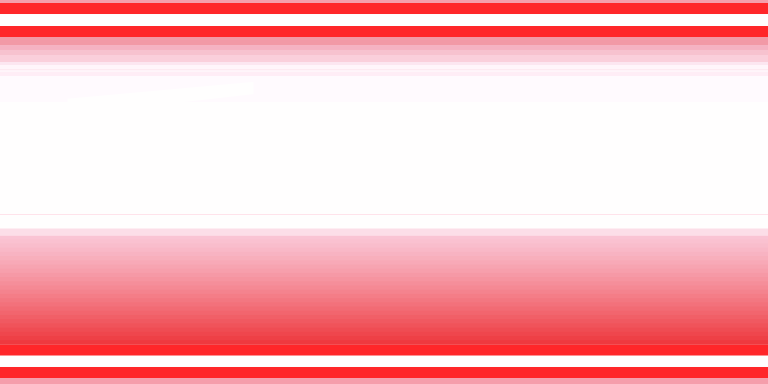
Give the GLSL for this background, as a Shadertoy shader.

```glsl
// Horizontal red stripes framing a white field, with banded pink fades above and below.

const vec3 WHITE      = vec3(1.0, 0.998, 0.998);
const vec3 RED        = vec3(1.0, 0.15, 0.16);
const vec3 ROSE       = vec3(0.96, 0.62, 0.67);
const vec3 BLUSH      = vec3(0.98, 0.77, 0.83);
const vec3 PALE_PINK  = vec3(0.99, 0.87, 0.91);
const vec3 HAZE       = vec3(1.0, 0.982, 0.996);
const vec3 DEEP_RED   = vec3(0.93, 0.20, 0.22);

const float FADE_TOP    = 0.6133;  // lower fade, measured down from the top edge
const float FADE_BOTTOM = 0.898;
const float FADE_STEPS  = 26.0;
const float FADE_CURVE  = 1.15;
const vec2  GLEAM_SPAN  = vec2(0.088, 0.33);

// Soft coverage of the interval from a to b, with edge width w.
float band(float v, float a, float b, float w) {
    return clamp((v - a) / w + 0.5, 0.0, 1.0) * clamp((b - v) / w + 0.5, 0.0, 1.0);
}

// Ramp from 0 to 1 in flat steps joined by narrow antialiased edges.
float steppedRamp(float k, float steps, float w) {
    float s = k * steps;
    float edge = clamp((fract(s) - 1.0) / (w * steps) + 1.0, 0.0, 1.0);
    return clamp((floor(s) + edge) / steps, 0.0, 1.0);
}

// Thin white wedge that rises to the right through the upper haze.
float gleam(vec2 p, vec2 px) {
    float back = GLEAM_SPAN.y - p.x;
    float upper = 0.2135 + 0.181 * back;
    float lower = 0.2448 + 0.228 * back;
    return band(p.y, upper, lower, px.y) * band(p.x, GLEAM_SPAN.x, GLEAM_SPAN.y, px.x);
}

// Pink steps that dissolve into the white field.
vec3 upperFade(vec3 col, vec2 p, vec2 px) {
    float t = p.y, w = px.y;
    col = mix(col, HAZE, band(t, 0.180, 0.2656, w) * (1.0 - gleam(p, px)));
    col = mix(col, vec3(1.0, 0.93, 0.965), band(t, 0.1875, 0.198, w));
    col = mix(col, vec3(1.0, 0.96, 0.98), band(t, 0.1693, 0.1875, w));
    col = mix(col, vec3(0.99, 0.91, 0.94), band(t, 0.1800, 0.1826, w));
    col = mix(col, vec3(0.99, 0.90, 0.94), band(t, 0.1615, 0.1693, w));
    col = mix(col, vec3(0.98, 0.81, 0.86), band(t, 0.1432, 0.1615, w));
    col = mix(col, vec3(0.97, 0.76, 0.81), band(t, 0.1302, 0.1432, w));
    col = mix(col, vec3(0.96, 0.70, 0.76), band(t, 0.1172, 0.1302, w));
    return mix(col, vec3(0.95, 0.60, 0.65), band(t, 0.0964, 0.1172, w));
}

// Hairline, pale lip and long stepped gradient into solid red.
vec3 lowerFade(vec3 col, float t, float w) {
    col = mix(col, vec3(1.0, 0.89, 0.92), band(t, 0.5573, 0.5599, w));
    col = mix(col, PALE_PINK, band(t, 0.595, FADE_TOP, w));
    float span = FADE_BOTTOM - FADE_TOP;
    float k = clamp((t - FADE_TOP) / span, 0.0, 1.0);
    vec3 ramp = mix(BLUSH, DEEP_RED, pow(steppedRamp(k, FADE_STEPS, w / span), FADE_CURVE));
    col = mix(col, ramp, band(t, FADE_TOP, FADE_BOTTOM, w));
    return mix(col, RED, band(t, FADE_BOTTOM, 0.9258, w));
}

void mainImage(out vec4 fragColor, in vec2 fragCoord) {
    vec2 px = 1.0 / iResolution.xy;
    vec2 p = fragCoord * px;
    p.y = 1.0 - p.y;  // depth below the top edge

    vec3 col = upperFade(WHITE, p, px);
    col = lowerFade(col, p.y, px.y);

    // Border stripes and the rose slivers at the outer edges.
    float stripes = band(p.y, 0.0078, 0.0365, px.y)
                  + band(p.y, 0.0677, 0.0964, px.y)
                  + band(p.y, 0.9557, 0.9844, px.y);
    col = mix(col, RED, stripes);
    col = mix(col, ROSE, band(p.y, -1.0, 0.0078, px.y) + band(p.y, 0.9844, 2.0, px.y));

    fragColor = vec4(col, 1.0);
}
```
